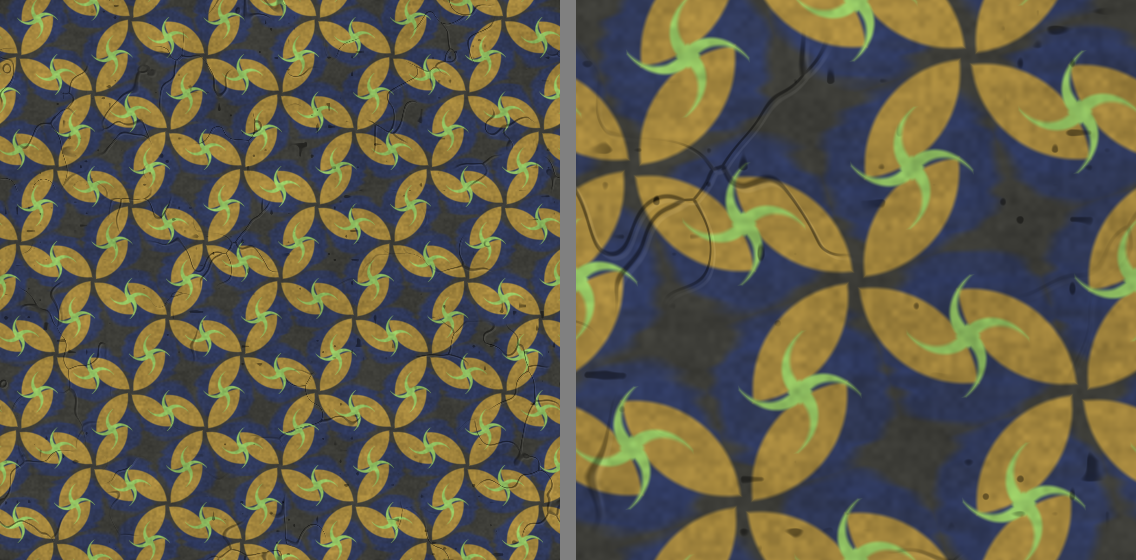
Left: the whole. Right: its middle third, enlarged.
This pattern is drawn by a three.js fragment shader. Its source:

```glsl
// Interlaced gold leaf pairs on a tilted square lattice, each pair pinned by a
// green pinwheel over a soft navy disc, on dark worn cloth. Leaves are lenses,
// pinwheels are polar curves; weave, blotches and cracks use wrapping noise.
#define UNITS 15.0        // lattice units across; a multiple of 5 tiles
#define EDGE 0.011        // edge softness, in lattice cells
#define LEAF_HALF vec2(0.302, 0.126)
#define DISC_RADIUS 0.345
#define ARM_REACH 0.24
#define ARM_WIDTH 0.033
#define CRACK_CELLS 9.0
#define WEAR 1.0
#define GOLD vec3(0.65, 0.53, 0.235)
#define NAVY vec3(0.185, 0.225, 0.365)
#define CLOTH vec3(0.235, 0.235, 0.215)
#define GREEN vec3(0.57, 0.76, 0.38)

varying vec2 vUv;

float hash(vec2 p) {
  vec3 q = fract(p.xyx * vec3(0.1031, 0.1030, 0.0973));
  q += dot(q, q.yzx + 33.33);
  return fract((q.x + q.y) * q.z);
}

// Value noise over the unit square, wrapping after a whole number of cells.
float noise(vec2 uv, vec2 cells) {
  vec2 p = uv * cells, i = floor(p), f = fract(p);
  f = f * f * (3.0 - 2.0 * f);
  vec2 a = mod(i, cells), b = mod(i + 1.0, cells);
  return mix(mix(hash(a), hash(vec2(b.x, a.y)), f.x),
             mix(hash(vec2(a.x, b.y)), hash(b), f.x), f.y);
}

float fill(float d) {
  return 1.0 - smoothstep(-EDGE, EDGE, d);
}

// Lens with its long axis on x.
float lens(vec2 p, vec2 halfSize) {
  float r = dot(halfSize, halfSize) / (2.0 * halfSize.y);
  return length(vec2(p.x, abs(p.y) + r - halfSize.y)) - r;
}

// One leaf reaching from the lattice node at (-0.5, 0) past the edge middle.
float leaf(vec2 p) {
  p -= vec2(-0.176, 0.086);
  vec2 axis = vec2(0.979, 0.204);
  return lens(vec2(dot(p, axis), axis.x * p.y - axis.y * p.x), LEAF_HALF);
}

// Four tapered, curling arms around a small hub.
float pinwheel(vec2 p) {
  float r = length(p);
  float turn = atan(p.y, p.x + 1e-5) + 1.49 - 4.4 * r;
  float quarter = 1.5707963;
  turn = mod(turn + 0.5 * quarter, quarter) - 0.5 * quarter;
  float across = r * abs(turn) / sqrt(1.0 + 19.4 * r * r);
  float arm = max(across - ARM_WIDTH * (1.0 - r / ARM_REACH), r - ARM_REACH);
  return min(arm, r - 0.047);
}

// Broken hairlines along the borders of wrapping, jittered cells.
float cracks(vec2 uv) {
  vec2 warp = vec2(noise(uv, vec2(23.0)), noise(uv + 0.37, vec2(29.0))) - 0.5;
  vec2 p = uv * CRACK_CELLS + warp * 0.7, i = floor(p);
  float near = 9.0, second = 9.0;
  for (int y = -1; y <= 1; y++) {
    for (int x = -1; x <= 1; x++) {
      vec2 c = i + vec2(float(x), float(y));
      vec2 id = mod(c, CRACK_CELLS);
      float d = length(c + vec2(hash(id), hash(id + 41.0)) - p);
      second = min(second, max(near, d));
      near = min(near, d);
    }
  }
  float line = 1.0 - smoothstep(0.008, 0.04, second - near);
  return line * smoothstep(0.48, 0.72, noise(uv, vec2(13.0)));
}

void main() {
  // Lattice coordinates: nodes fall on whole numbers.
  vec2 q = (vec2(vUv.x, 1.0 - vUv.y) - 0.5) * UNITS;
  vec2 g = vec2(2.0 * q.x + q.y, 2.0 * q.y - q.x) / 5.0;

  // Nearest distances over the two edge directions.
  float leaves = 1.0, wheels = 1.0, discs = 1.0;
  for (int k = 0; k < 2; k++) {
    vec2 p = vec2(fract(g.x) - 0.5, fract(g.y + 0.5) - 0.5);
    leaves = min(leaves, min(leaf(p), leaf(-p)));
    wheels = min(wheels, pinwheel(p));
    discs = min(discs, length(p) - DISC_RADIUS);
    g = vec2(g.y, -g.x);
  }

  // Cloth texture and blotches.
  float blotch = noise(vUv, vec2(11.0)) * 0.6 + noise(vUv, vec2(37.0)) * 0.4 - 0.5;
  float streak = noise(vUv, vec2(34.0, 150.0)) - 0.5;
  float weft = noise(vUv, vec2(170.0, 60.0)) - 0.5;
  float grain = noise(vUv, vec2(256.0)) - 0.5;

  // Layers from the back to the front.
  float ragged = discs + 0.07 * streak + 0.06 * blotch;
  float navyMask = 1.0 - smoothstep(-0.035, 0.035, ragged);
  vec3 color = mix(CLOTH, NAVY, navyMask * (0.94 + 0.25 * streak));
  color = mix(color, GOLD, fill(leaves) * 0.97);
  color = mix(color, GREEN, fill(wheels) * 0.97);

  // Wear: uneven shade, chips and embossed cracks.
  color *= 1.0 + WEAR * (0.14 * blotch + 0.10 * streak + 0.08 * weft + 0.13 * grain);
  float chip = smoothstep(0.88, 0.96, noise(vUv, vec2(97.0)))
             * smoothstep(0.5, 0.7, noise(vUv + 0.21, vec2(17.0)));
  color *= 1.0 - WEAR * (0.4 * chip + 0.42 * cracks(vUv));
  color += WEAR * 0.05 * cracks(vUv + vec2(-0.0025, 0.0025));
  gl_FragColor = vec4(color, 1.0);
}
```
